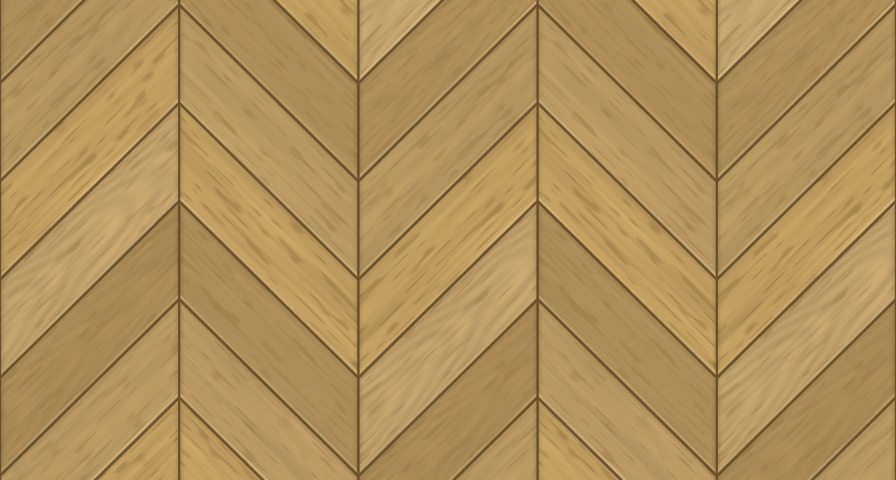
Reproduce this texture procedurally as a WebGL 1 fragment shader.

```glsl
precision highp float;
// Chevron parquet: five columns of slanted oak planks with bevelled seams.

uniform vec2 u_resolution;

const float COLUMNS = 5.0;
const float SLOPE = 0.986;      // rise of a seam across one column
const float PITCH = 0.548;      // vertical spacing of seams, in columns
const float BASE = 0.570;       // height of the reference seam at the left edge
const float SEAM = 0.0068;      // half width of a seam

const vec3 DARK_OAK = vec3(0.645, 0.520, 0.320);
const vec3 LIGHT_OAK = vec3(0.770, 0.648, 0.446);
const vec3 HONEY = vec3(0.022, 0.000, -0.034);
const vec3 PORE = vec3(0.560, 0.425, 0.235);
const vec3 GROOVE = vec3(0.390, 0.285, 0.135);
const vec3 BEVEL = vec3(0.880, 0.780, 0.580);

float hash(vec2 p) {
  return fract(sin(dot(p, vec2(127.1, 311.7))) * 43758.5453);
}

float noise(vec2 p) {
  vec2 i = floor(p);
  vec2 f = fract(p);
  f = f * f * (3.0 - 2.0 * f);
  float low = mix(hash(i), hash(i + vec2(1.0, 0.0)), f.x);
  float high = mix(hash(i + vec2(0.0, 1.0)), hash(i + vec2(1.0, 1.0)), f.x);
  return mix(low, high, f.y);
}

// Picks component k of a vector.
float pick(vec4 v, float k) {
  return dot(v, vec4(equal(vec4(0.0, 1.0, 2.0, 3.0), vec4(k))));
}

// Soft-edged stroke of the given half width around distance zero.
float stroke(float d, float halfWidth, float pixel) {
  return 1.0 - smoothstep(halfWidth - 0.6 * pixel, halfWidth + 0.6 * pixel, d);
}

// Brightness of straight fibres; q is (along, across) the plank.
float fibres(vec2 q) {
  float fine = noise(q * vec2(2.2, 52.0)) - 0.5;
  float broad = noise(q * vec2(0.9, 17.0)) - 0.5;
  return 0.6 * fine + 0.4 * broad;
}

// Nested growth-ring arches centred on the plank.
float arches(vec2 q, float seed) {
  float wobble = noise(q * vec2(3.0, 9.0) + seed * 40.0);
  float field = 0.35 * q.x + 8.0 * q.y * q.y + 0.10 * wobble;
  return 0.5 * sin(58.0 * field + 6.28 * seed);
}

// Oak colour from tone, warmth and arch strength.
vec3 oak(vec2 q, float seed, float tone, float warmth, float arch) {
  vec2 s = q + seed * vec2(17.0, 29.0);
  vec3 wood = mix(DARK_OAK, LIGHT_OAK, tone) + HONEY * warmth;
  float cloud = noise(s * vec2(1.6, 6.0)) - 0.5;
  float shade = fibres(s) * (0.09 + 0.07 * warmth)
              + arches(q, seed) * 0.055 * arch + cloud * 0.045;
  wood *= 1.0 + shade;
  float pores = smoothstep(0.62, 0.92, noise(s * vec2(9.0, 62.0) + 5.0));
  return mix(wood, PORE, pores * (0.28 + 0.12 * warmth));
}

void main() {
  float pixel = COLUMNS / u_resolution.x;
  vec2 p = gl_FragCoord.xy * pixel;

  // Column, and the direction in which its planks run
  float column = floor(p.x);
  float x = fract(p.x);
  float falling = mod(column, 2.0);
  float slope = mix(SLOPE, -SLOPE, falling);
  float zigzag = mix(x, 1.0 - x, falling);

  // Plank number and position inside it
  float row = (p.y - BASE - SLOPE * zigzag) / PITCH;
  float stretch = sqrt(1.0 + SLOPE * SLOPE);
  float plankWidth = PITCH / stretch;
  float plank = floor(row) - step(column, 0.5);
  float above = fract(row) * plankWidth;
  float below = plankWidth - above;
  vec2 q = vec2((x + slope * p.y) / stretch, above - 0.5 * plankWidth);

  // Tones cycle through four planks when rising, three when falling
  float k = floor(mod(plank + 0.5, 4.0 - falling));
  float tone = pick(mix(vec4(0.68, 0.52, 0.14, 0.86),
                        vec4(0.70, 0.58, 0.26, 0.0), falling), k);
  float warmth = pick(vec4(1.0, 0.25, 0.1, 0.2), k);
  float arch = pick(vec4(0.1, 0.35, 0.6, 1.0), k) * (1.0 - 0.6 * falling);
  float seed = hash(vec2(plank, falling) + 3.7);
  tone += 0.14 * (seed - 0.5);

  vec3 color = oak(q, seed, tone, warmth, arch);

  // Soft shade beside each seam and a worn light bevel above it
  float side = min(x, 1.0 - x);
  float edge = min(min(above, below), side);
  color *= 1.0 - 0.10 * (1.0 - smoothstep(0.0, 0.035, edge));
  float worn = 0.5 + 0.5 * noise(vec2(q.x * 4.0, seed * 50.0));
  float glint = stroke(abs(above - 0.0165), 0.006, pixel);
  color = mix(color, BEVEL, glint * worn * (0.25 + 0.5 * seed));

  // Grooves along the planks and between the columns
  float groove = max(stroke(min(above, below), SEAM, pixel),
                     stroke(side, SEAM, pixel));
  color = mix(color, GROOVE, 0.88 * groove);

  gl_FragColor = vec4(color, 1.0);
}
```
